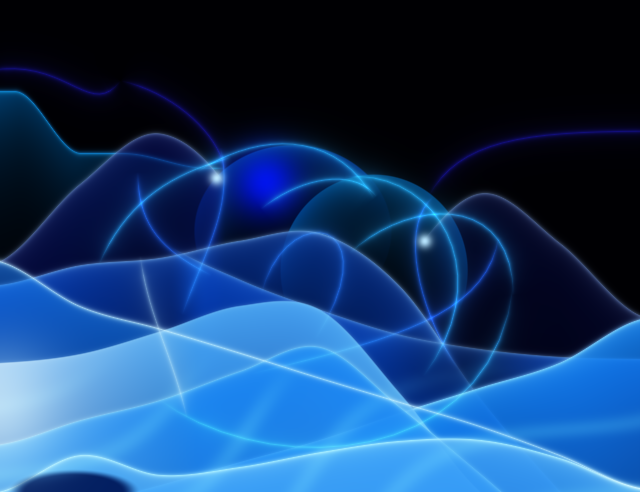
A Shadertoy shader for this background:

```glsl
// Draws glowing blue veils of light that curl and overlap beneath a black sky.

const vec3 NAVY = vec3(.01, .12, .38), COBALT = vec3(.02, .27, .79);
const vec3 AZURE = vec3(.07, .5, .95), SKY = vec3(.31, .69, .98), ICE = vec3(.7, .87, .99);
const float SOFT = .002, THIN = .0035, STEPS = 18.;

// Smooth height through evenly spaced knots
float profile(float x, float k[9]) {
    float s = min(x / 1.3 * 8., 7.999);
    int i = int(s);
    float t = s - float(i);
    float a = k[max(i - 1, 0)], b = k[i], c = k[i + 1], d = k[min(i + 2, 8)];
    return b + .5 * t * (c - a + t * (2. * a - 5. * b + 4. * c - d + t * (3. * (b - c) + d - a)));
}

void addLight(inout vec3 col, vec3 light) {
    col += light * (1. - min(col, 1.));
}

// Veil hanging below a profile, with a bright upper rim
void veil(inout vec3 col, vec2 p, float k[9], vec3 tint, float opacity, float rim) {
    float h = profile(p.x, k);
    float slope = (profile(p.x + SOFT, k) - h) / SOFT;
    float d = (h - p.y) / sqrt(1. + slope * slope);
    float inside = smoothstep(-SOFT, SOFT, d);
    col = mix(col, tint, inside * opacity * mix(.35, 1., exp(-max(d, 0.) / .3)));
    float glow = exp(-abs(d) / THIN) + .35 * inside * exp(-abs(d) / .018);
    addLight(col, rim * glow * mix(tint, ICE, .6));
}

// Translucent bubble, lit near its edge and dark below
void dome(inout vec3 col, vec2 p, vec2 centre, vec2 radii, vec3 tint) {
    float d = (1. - length((p - centre) / radii)) * radii.y;
    float body = smoothstep(-SOFT, SOFT, d) * smoothstep(-.12, .08, p.y - centre.y);
    col = mix(col, tint * (.2 + .8 * exp(-max(d, 0.) / .055)), .85 * body);
}

// Glowing filament along a cubic curve, faded at both ends
float wisp(vec2 p, mat4x2 m) {
    vec2 last = m[0];
    float best = 9., at = 0.;
    for (float i = 1.; i <= STEPS; i++) {
        float t = i / STEPS, u = 1. - t;
        vec2 q = u * u * u * m[0] + 3. * u * t * (u * m[1] + t * m[2]) + t * t * t * m[3];
        vec2 e = q - last;
        float s = clamp(dot(p - last, e) / dot(e, e), 0., 1.);
        float d = length(p - last - s * e);
        if (d < best) { best = d; at = t - (1. - s) / STEPS; }
        last = q;
    }
    return (exp(-best / THIN) + .35 * exp(-best / .018)) * min(1., 9. * at * (1. - at));
}

float spot(vec2 p, vec2 centre, float size) {
    vec2 q = (p - centre) / size;
    return exp(-dot(q, q));
}

void mainImage(out vec4 fragColor, in vec2 fragCoord) {
    vec2 p = fragCoord / iResolution.xy * vec2(1.3, 1);
    vec3 col = vec3(0, 0, .012);
    float curl = 1. - smoothstep(.43, .46, p.x), bulge = smoothstep(.84, .92, p.x);

    // Teal shoulder
    float drop = .814 - .126 * smoothstep(.03, .165, p.x) - .03 * smoothstep(.25, .42, p.x) - p.y;
    col += vec3(0, .24, .42) * smoothstep(-SOFT, SOFT, drop) * curl * exp(-max(drop, 0.) / .13 - 3. * p.x);
    addLight(col, vec3(.05, .42, .7) * curl * exp(-abs(drop) / THIN));

    // Distant bubbles and curls
    dome(col, p, vec2(.595, .53), vec2(.2, .175), vec3(0, .17, .52));
    dome(col, p, vec2(.76, .45), vec2(.19, .195), vec3(0, .28, .52));
    veil(col, p, float[](.468, .625, .728, .58, .2, .45, .606, .505, .358),
        vec3(.02, .05, .38), .6 * curl + .35 * bulge, .5 * (curl + bulge));
    addLight(col, vec3(0, 0, .9) * spot(p, vec2(.54, .63), .065));

    // Violet outlines
    addLight(col, vec3(.05, .04, .35) * (wisp(p, mat4x2(-.05, .85, .13, .9, .18, .75, .245, .836))
        + wisp(p, mat4x2(.245, .836, .36, .81, .45, .72, .457, .65))
        + wisp(p, mat4x2(.87, .6, .94, .73, 1.1, .735, 1.4, .733))));

    // Near veils, from back to front
    float across = min(2.5 * p.x, 1.);
    veil(col, p, float[](.42, .46, .475, .51, .525, .417, .19, 0., -.17),
        mix(COBALT, NAVY * 1.4, across), .85, .55);
    float trail = smoothstep(.34, .42, p.x);
    veil(col, p, float[](.8, .66, .513, .431, .37, .319, .29, .274, .27),
        mix(COBALT, NAVY, spot(p, vec2(.93, .25), .14)), .75 * trail, .4 * trail);
    float ray[9] = float[](.468, .377, .331, .282, .231, .182, .133, .074, .007);
    veil(col, p, ray, AZURE, .5, .2);
    veil(col, p, float[](-.07, -.03, .013, .06, .105, .16, .211, .262, .35), AZURE, .9, .75);
    veil(col, p, float[](.262, .28, .326, .378, .37, .2, 0., -.1, -.2), mix(ICE, SKY, across), .85, .2);
    veil(col, p, float[](.096, .145, .186, .245, .294, .172, .037, -.1, -.2), mix(SKY, AZURE, across), .85, .5);
    veil(col, p, float[](0., .074, .034, .05, .08, .103, .105, .068, .007), SKY, .6, .8);
    col = mix(NAVY, col, smoothstep(.75, 1.05, length((p - vec2(.15, 0)) / vec2(.13, .045))));

    // White crossing ray and silky folds
    addLight(col, ICE * .75 * exp(-abs(p.y - profile(p.x, ray)) / THIN));
    float fold = pow(.5 + .5 * sin(34. * (p.y - .55 * p.x) + 3. * sin(5. * p.x + 4. * p.y)), 6.);
    addLight(col, SKY * .25 * fold * (1. - smoothstep(.12, .3, p.y)));

    // Curling filaments
    float cyan = wisp(p, mat4x2(.2, .46, .26, .6, .36, .65, .47, .68))
        + wisp(p, mat4x2(.4, .65, .52, .73, .68, .74, .76, .595))
        + wisp(p, mat4x2(.53, .575, .61, .64, .72, .66, .765, .6))
        + wisp(p, mat4x2(.7, .64, .88, .66, 1.02, .45, .86, .235))
        + wisp(p, mat4x2(.71, .485, .82, .59, 1.04, .62, 1.043, .4))
        + wisp(p, mat4x2(1.043, .42, 1, .05, .55, .02, .32, .19));
    float blue = wisp(p, mat4x2(.448, .7, .475, .58, .42, .5, .37, .36))
        + wisp(p, mat4x2(.88, .6, .81, .54, .85, .37, .93, .25))
        + wisp(p, mat4x2(1.013, .52, .99, .36, .8, .31, .51, .24))
        + wisp(p, mat4x2(.53, .4, .58, .6, .8, .56, .64, .31))
        + wisp(p, mat4x2(.28, .65, .28, .54, .33, .49, .43, .44));
    float pale = wisp(p, mat4x2(.285, .48, .3, .36, .35, .28, .38, .15));
    addLight(col, vec3(.09, .37, .57) * cyan + vec3(.07, .21, .54) * blue + ICE * .4 * pale);

    // Hot points and pale haze
    float hot = spot(p, vec2(.44, .638), .014) + spot(p, vec2(.863, .51), .014);
    addLight(col, ICE * (hot + .6 * spot(p, vec2(0, .17), .12)));
    fragColor = vec4(col, 1);
}
```
